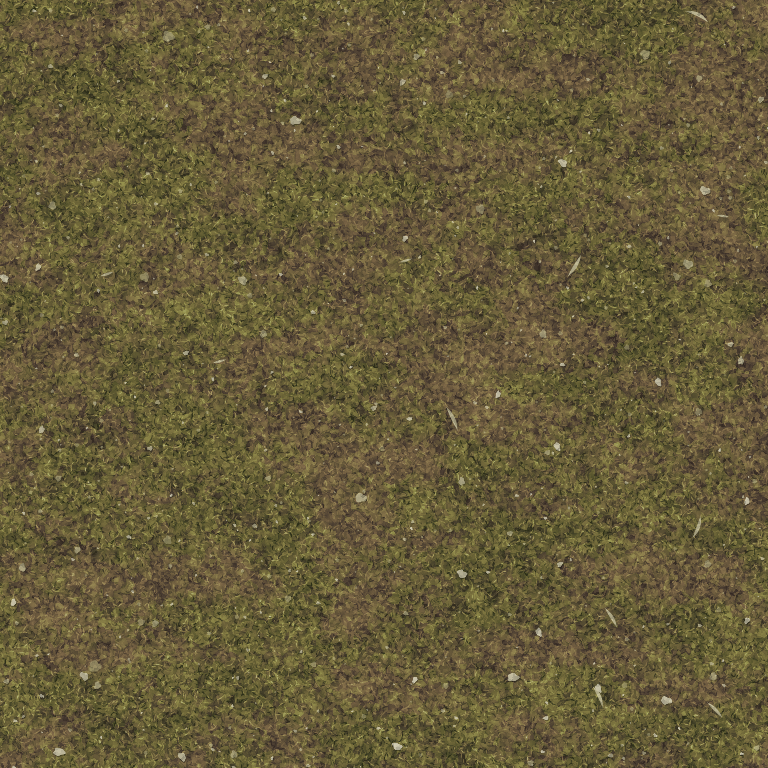
Give the GLSL for this texture, as a three.js fragment shader.

```glsl
// Mossy bare ground: crumbly brown soil with faint green patches, short dry blades,
// scattered pale pebbles and a few withered leaves. Cellular crumbs and layered
// noise give a tone that is looked up in an earth ramp; the litter lies on top.

varying vec2 vUv;

const vec3 SHADOW = vec3(0.19, 0.17, 0.12);
const vec3 DARK   = vec3(0.28, 0.25, 0.18);
const vec3 EARTH  = vec3(0.37, 0.33, 0.21);
const vec3 TAN    = vec3(0.45, 0.39, 0.25);
const vec3 STRAW  = vec3(0.53, 0.47, 0.29);
const vec3 DRY    = vec3(0.61, 0.57, 0.34);
const vec3 CREAM  = vec3(0.70, 0.67, 0.48);
const vec3 STONE  = vec3(0.80, 0.78, 0.69);
const vec3 MOSS_TINT = vec3(-0.018, 0.010, -0.028);
const vec3 SOIL_TINT = vec3(0.014, -0.008, 0.016);

const float MEAN_TONE = 1.40;     // ramp position: 0 is DARK, 4 is DRY
const float EDGE = 0.0007;        // softness of outlines
const float BLADE_WIDTH = 0.0008;
const float GRIT_CONTRAST = 2.0;
const int BLADE_LAYERS = 5;
const float TAU = 6.28318;

float hash(vec2 p) {
  vec3 q = fract(p.xyx * 0.1031);
  q += dot(q, q.yzx + 33.33);
  return fract((q.x + q.y) * q.z);
}

vec2 hash2(vec2 p) { return vec2(hash(p), hash(p + 71.7)); }

mat2 rotation(float a) { return mat2(cos(a), -sin(a), sin(a), cos(a)); }

float noise(vec2 p) {
  vec2 i = floor(p), f = fract(p);
  f = f * f * (3.0 - 2.0 * f);
  return mix(mix(hash(i), hash(i + vec2(1.0, 0.0)), f.x),
             mix(hash(i + vec2(0.0, 1.0)), hash(i + 1.0), f.x), f.y);
}

float fbm(vec2 p) {
  float sum = 0.0, weight = 0.533;
  for (int i = 0; i < 4; i++) {
    sum += weight * noise(p);
    p = rotation(0.6) * p * 2.03 + 17.3;
    weight *= 0.5;
  }
  return sum;
}

// Distance to the nearest crumb centre, and the random value of that crumb.
vec2 cellular(vec2 p) {
  vec2 cell = floor(p), best = vec2(9.0, 0.0);
  for (int y = -1; y <= 1; y++)
  for (int x = -1; x <= 1; x++) {
    vec2 id = cell + vec2(x, y);
    float d = length(p - id - hash2(id));
    if (d < best.x) best = vec2(d, hash(id + 19.1));
  }
  return best;
}

// Cover of a curved sliver that tapers towards both ends.
float sliver(vec2 q, float halfLength, float width, float bend) {
  float along = q.x / halfLength;
  float taper = width * (1.0 - along * along);
  float d = abs(q.y + bend * halfLength * along * along) - taper;
  return 1.0 - smoothstep(-EDGE, EDGE, d);
}

// Lays randomly turned slivers over a tone.
float blades(vec2 p, float tone, float scale, float opacity) {
  vec2 cell = floor(p * scale);
  for (int y = -1; y <= 1; y++)
  for (int x = -1; x <= 1; x++) {
    vec2 id = cell + vec2(x, y), key = id + scale * 3.1, r = hash2(key + 5.3);
    vec2 q = rotation(r.x * TAU) * (p - (id + hash2(key)) / scale);
    float cover = opacity * sliver(q, mix(0.2, 0.5, r.y) / scale, BLADE_WIDTH, r.y - 0.5);
    tone = mix(tone, mix(-1.0, 4.7, pow(hash(key + 37.9), 1.3)), cover);
  }
  return tone;
}

// Cover of sparse lumpy pebbles, and the random value of the one hit.
vec2 pebbles(vec2 p, float scale, float density, float smallest, float largest) {
  vec2 cell = floor(p * scale), result = vec2(0.0);
  for (int y = -1; y <= 1; y++)
  for (int x = -1; x <= 1; x++) {
    vec2 id = cell + vec2(x, y), key = id + scale * 1.7, r = hash2(key + 8.9);
    vec2 q = rotation(r.x * TAU) * (p - (id + hash2(key)) / scale);
    q.y *= mix(1.0, 1.6, r.y);
    float a = atan(q.y, q.x);
    float lumps = 1.0 + 0.12 * sin(3.0 * a + r.x * 40.0) + 0.08 * sin(5.0 * a + r.y * 50.0);
    float radius = mix(smallest, largest, r.x * r.x) * lumps;
    float cover = 1.0 - smoothstep(-EDGE, EDGE, length(q) - radius);
    cover *= step(hash(key + 23.7), density) * mix(0.6, 1.0, r.y);
    if (cover > result.x) result = vec2(cover, r.y);
  }
  return result;
}

// Cover of rare long withered leaves.
float leaves(vec2 p) {
  const float SCALE = 9.0;
  vec2 cell = floor(p * SCALE);
  float cover = 0.0;
  for (int y = -1; y <= 1; y++)
  for (int x = -1; x <= 1; x++) {
    vec2 id = cell + vec2(x, y), key = id + 203.0, r = hash2(key + 3.7);
    vec2 q = rotation(r.x * TAU) * (p - (id + hash2(key)) / SCALE);
    float leaf = sliver(q, mix(0.007, 0.018, r.y), mix(0.0014, 0.0026, r.y), 0.5 * r.x - 0.25);
    cover = max(cover, leaf * step(hash(key + 11.3), 0.16));
  }
  return cover;
}

vec3 earthRamp(float t) {
  vec3 c = mix(SHADOW, DARK, clamp(t + 1.0, 0.0, 1.0));
  c = mix(c, EARTH, clamp(t, 0.0, 1.0));
  c = mix(c, TAN, clamp(t - 1.0, 0.0, 1.0));
  c = mix(c, STRAW, clamp(t - 2.0, 0.0, 1.0));
  c = mix(c, DRY, clamp(t - 3.0, 0.0, 1.0));
  return mix(c, CREAM, clamp(t - 4.0, 0.0, 1.0));
}

void main() {
  vec2 p = vUv;

  // Broad patches and crumbly soil.
  float moss = smoothstep(0.25, 0.75, fbm(p * vec2(13.0, 20.0)));
  float patches = 0.8 * (fbm(p * vec2(9.0, 15.0) + 40.0) - 0.5);
  patches += 1.5 * (fbm(p * vec2(50.0, 68.0) + 9.0) - 0.5);
  vec2 warped = p + 0.005 * vec2(noise(p * 110.0), noise(p * 110.0 + 31.0));
  vec2 crumb = cellular(warped * 130.0);
  vec2 grain = cellular(warped * 250.0 + 60.0);
  float tone = MEAN_TONE + patches + 1.8 * (crumb.y - 0.5) - 1.0 * (crumb.x - 0.42);

  // Layers of short blades, denser on the moss, with fine grit over them.
  for (int i = 0; i < BLADE_LAYERS; i++)
    tone = blades(p, tone, 58.0 + 19.0 * float(i), mix(0.55, 0.9, moss));
  tone += 0.5 * patches + GRIT_CONTRAST * (grain.y - 0.5);
  float green = clamp(moss + 0.9 * (crumb.y - 0.5), 0.0, 1.0);
  vec3 color = earthRamp(tone) + mix(SOIL_TINT, MOSS_TINT, green);

  // Pebbles with a faint shadow below, then grit and leaves.
  vec2 stone = pebbles(p, 25.0, 0.26, 0.0022, 0.0075);
  vec2 grit = pebbles(p, 64.0, 0.15, 0.0010, 0.0028);
  float shade = pebbles(p + vec2(-0.0007, 0.0014), 25.0, 0.26, 0.0022, 0.0075).x;
  color *= 1.0 - 0.3 * shade;
  float mottle = 0.84 + 0.24 * grain.y;
  color = mix(color, mix(CREAM, STONE, grit.y) * mottle, 0.9 * grit.x);
  color = mix(color, mix(CREAM, STONE, stone.y) * mottle, 0.95 * stone.x);
  color = mix(color, mix(CREAM, STONE, 0.5) * mottle, 0.9 * leaves(p));

  gl_FragColor = vec4(color, 1.0);
}
```
